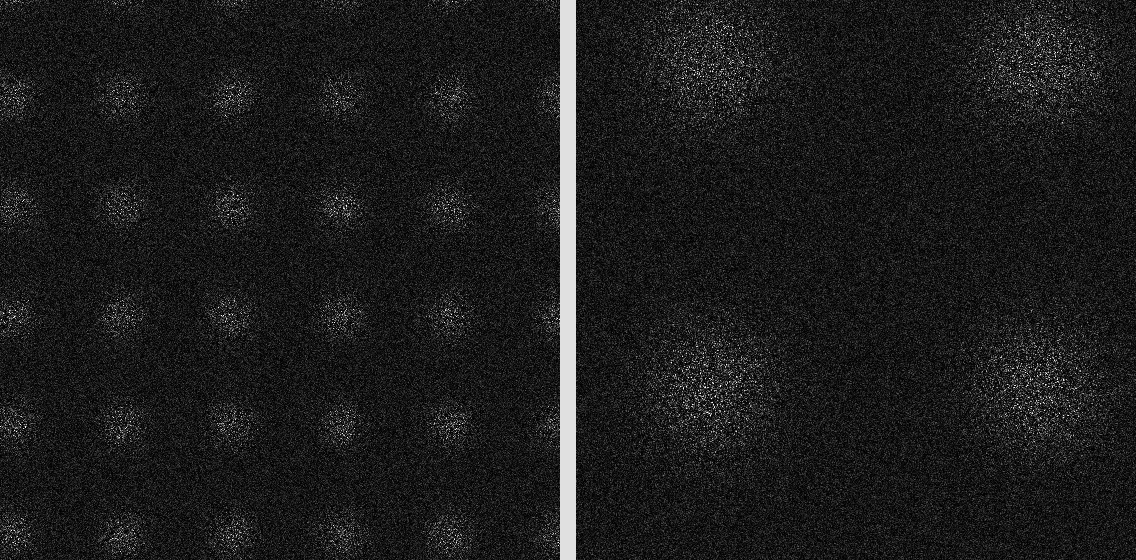
Left, the full canvas; right, a detail of the centre.
A Shadertoy shader for this pattern:

```glsl
// Grid of soft glows seen through fine monochrome film grain.

// Random unit gradient for a lattice point
vec2 gradientAt(ivec2 cell) {
    uvec2 q = uvec2(cell + 4096);
    uint h = q.x * 1597334673u ^ q.y * 3812015801u;
    h = (h ^ (h >> 16)) * 2146121005u;
    h = (h ^ (h >> 15)) * 2221713035u;
    h ^= h >> 16;
    float angle = 6.2832 * float(h & 65535u) / 65536.0;
    return vec2(cos(angle), sin(angle));
}

float gradientNoise(vec2 p) {
    ivec2 i = ivec2(floor(p));
    vec2 f = fract(p);
    vec2 w = f * f * f * (f * (f * 6.0 - 15.0) + 10.0);
    float a = dot(gradientAt(i), f);
    float b = dot(gradientAt(i + ivec2(1, 0)), f - vec2(1, 0));
    float c = dot(gradientAt(i + ivec2(0, 1)), f - vec2(0, 1));
    float d = dot(gradientAt(i + ivec2(1, 1)), f - vec2(1, 1));
    return mix(mix(a, b, w.x), mix(c, d, w.x), w.y);
}

// Noise on a turned lattice, so its rows never line up with the canvas
float turnedNoise(vec2 p, float angle) {
    float c = cos(angle), s = sin(angle);
    return gradientNoise(mat2(c, s, -s, c) * p);
}

void mainImage(out vec4 fragColor, in vec2 fragCoord) {
    vec2 uv = fragCoord / iResolution.y;

    // Repeating round glow, 5.12 cells across the canvas
    vec2 offset = fract(uv * 5.12 - vec2(0.12, 0.23) + 0.5) - 0.5;
    float glow = exp(-dot(offset, offset) / 0.032);

    // Two folded noise layers give many dark grains and few bright ones
    float grain = 0.82 * abs(turnedNoise(uv * 787.0, 0.47)
                           + turnedNoise(uv * 913.0 + 71.3, 1.13));

    // The glow lifts the bright grains most and leaves dark gaps between them
    float light = grain * (0.43 + 1.9 * glow * grain);

    fragColor = vec4(vec3(clamp(light, 0.0, 1.0)), 1.0);
}
```
